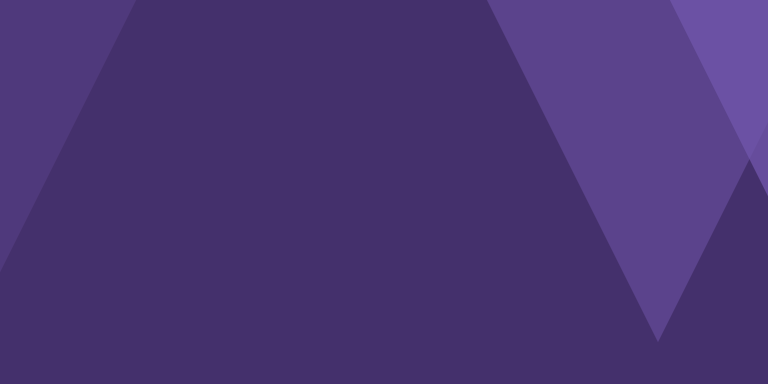
Write a WebGL 2 fragment shader that draws this background.

```glsl
#version 300 es
precision highp float;
// Flat violet backdrop with three translucent, downward-pointing wedges.

uniform vec2 u_resolution;
out vec4 fragColor;

const vec3 BASE = vec3(0.268, 0.188, 0.422);
const vec3 TINT = vec3(0.442, 0.337, 0.674);

// Lengths are in canvas heights
const float TIP_Y = 0.109;   // shared height of the wedge tips
const float SLOPE = 2.0;     // steepness of the wedge sides
const int WEDGES = 3;
const float TIP_X[WEDGES] = float[](-0.091, 1.7135, 2.190);
const float OPACITY_STEP = 0.25;   // each wedge is denser than the one before

// Signed distance to the sides of an upward-opening wedge, negative inside
float wedgeDistance(vec2 p, vec2 tip) {
    vec2 d = p - tip;
    return (SLOPE * abs(d.x) - d.y) / length(vec2(SLOPE, 1.0));
}

void main() {
    float pixel = 1.0 / u_resolution.y;
    vec2 p = gl_FragCoord.xy * pixel;
    vec3 color = BASE;

    // Layer the wedges from left to right
    for (int i = 0; i < WEDGES; i++) {
        float dist = wedgeDistance(p, vec2(TIP_X[i], TIP_Y));
        float coverage = 1.0 - smoothstep(-0.7 * pixel, 0.7 * pixel, dist);
        color = mix(color, TINT, coverage * OPACITY_STEP * float(i + 1));
    }

    fragColor = vec4(color, 1.0);
}
```
